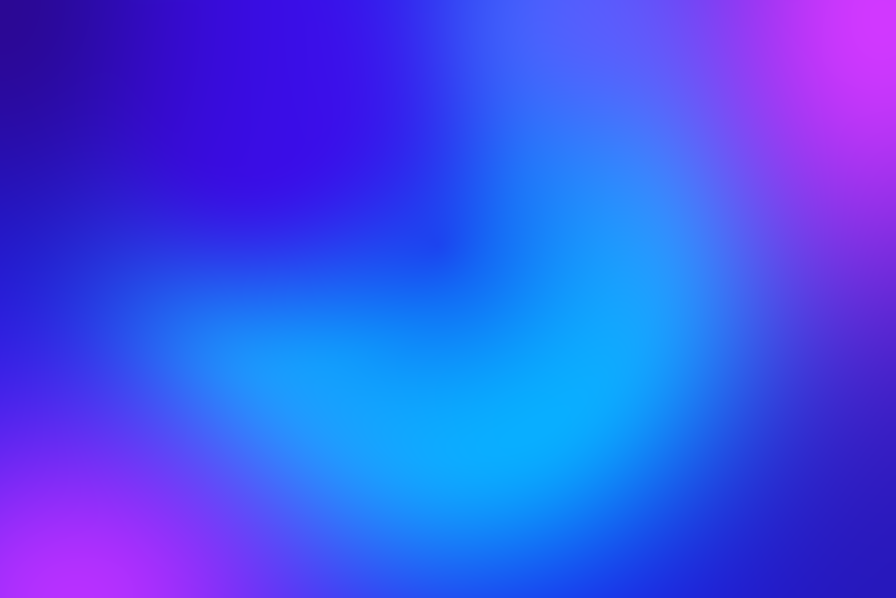
Write a Shadertoy shader that draws this background.

```glsl
// A soft mesh gradient: a cyan crescent sweeps across deep blue, between
// violet and magenta corner lights. Each layer is a smooth falloff (a Gaussian
// glow or a distance to an arc) mixed over the layers below it.

#define ARC_CENTRE vec2(0.732, 0.590)
#define ARC_RADIUS 0.350
#define ARC_INNER_WIDTH 0.350
#define ARC_OUTER_WIDTH 0.244
#define ARC_FACING vec2(0.35, -0.94)

const vec3 ROYAL_BLUE = vec3(0.11, 0.10, 0.91);
const vec3 NAVY       = vec3(0.14, 0.09, 0.73);
const vec3 CYAN       = vec3(0.02, 0.70, 1.00);
const vec3 INDIGO     = vec3(0.23, 0.05, 0.92);
const vec3 MIDNIGHT   = vec3(0.17, 0.03, 0.58);
const vec3 PERIWINKLE = vec3(0.30, 0.39, 1.00);
const vec3 VIOLET     = vec3(0.72, 0.19, 1.00);
const vec3 MAGENTA    = vec3(0.82, 0.22, 1.00);

// Elliptical Gaussian, 1 at its centre
float glow(vec2 p, vec2 centre, vec2 radii) {
    vec2 q = (p - centre) / radii;
    return exp(-dot(q, q));
}

// Ring around ARC_CENTRE that fades away from ARC_FACING
float crescent(vec2 p) {
    vec2 q = p - ARC_CENTRE;
    float d = length(q) - ARC_RADIUS;
    float t = d / (d < 0.0 ? ARC_INNER_WIDTH : ARC_OUTER_WIDTH);
    float facing = dot(q, ARC_FACING) / sqrt(dot(q, q) + 0.02);
    float fade = 1.0 - exp(-2.2 * max(facing + 1.0, 0.0));
    return exp(-t * t) * fade;
}

void mainImage(out vec4 fragColor, in vec2 fragCoord) {
    vec2 p = fragCoord / iResolution.y;

    // Blue ground, darker to the right
    vec3 colour = mix(ROYAL_BLUE, NAVY, smoothstep(0.9, 1.5, p.x));

    // Cyan crescent
    colour = mix(colour, CYAN, crescent(p));

    // Indigo shade in the hollow, and a darker corner
    float shade = 1.0 - smoothstep(0.137, 0.508, distance(p, vec2(0.41, 0.863)));
    colour = mix(colour, INDIGO, shade);
    colour = mix(colour, MIDNIGHT, glow(p, vec2(0.0, 1.0), vec2(0.29, 0.42)));

    // Lights at the top and in two opposite corners
    colour = mix(colour, PERIWINKLE, 0.85 * glow(p, vec2(0.957, 0.98), vec2(0.235)));
    colour = mix(colour, VIOLET, glow(p, vec2(0.127, -0.006), vec2(0.39, 0.312)));
    colour = mix(colour, MAGENTA, glow(p, vec2(1.475, 0.97), vec2(0.348, 0.483)));

    fragColor = vec4(colour, 1.0);
}
```
